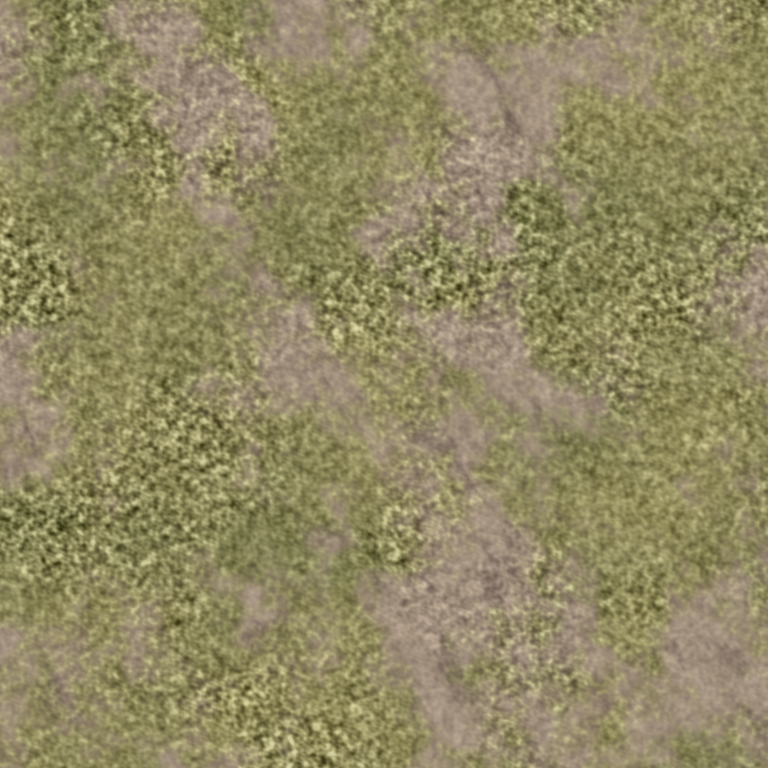
This texture is drawn by a WebGL 1 fragment shader. Its source:

```glsl
precision highp float;
uniform vec2 u_resolution;

#define GRAIN_SCALE 64.0
#define GRAIN_CONTRAST 0.22
#define SOIL_LEVEL 0.13
#define SOIL_EDGE 0.27
#define STREAK_ANGLE -1.0
#define STREAK_SCALE vec2(4.0, 8.5)

const vec3 MOSS = vec3(0.545, 0.525, 0.345);
const vec3 MOSS_DEEP = vec3(0.505, 0.50, 0.325);
const vec3 MOSS_DRY = vec3(0.58, 0.555, 0.365);
const vec3 SOIL = vec3(0.635, 0.565, 0.495);
const vec3 SOIL_DARK = vec3(0.53, 0.465, 0.41);
const vec3 LEAF_TIP = vec3(0.78, 0.77, 0.61);

vec2 gradientAt(vec2 cell) {
  vec3 h = fract(cell.xyx * vec3(0.1031, 0.1030, 0.0973));
  h += dot(h, h.yzx + 33.33);
  float angle = 6.2832 * fract((h.x + h.y) * h.z);
  return vec2(cos(angle), sin(angle));
}

// Gradient noise, roughly -0.7 to 0.7
float noise(vec2 p) {
  vec2 i = floor(p), f = p - i;
  vec2 w = f * f * f * (f * (f * 6.0 - 15.0) + 10.0);
  vec2 e = vec2(1.0, 0.0);
  float a = dot(gradientAt(i), f);
  float b = dot(gradientAt(i + e.xy), f - e.xy);
  float c = dot(gradientAt(i + e.yx), f - e.yx);
  float d = dot(gradientAt(i + e.xx), f - e.xx);
  return mix(mix(a, b, w.x), mix(c, d, w.x), w.y);
}

vec2 turn(vec2 p, float angle) {
  float c = cos(angle), s = sin(angle);
  return vec2(c * p.x + s * p.y, c * p.y - s * p.x);
}

float fbm(vec2 p) {
  float sum = 0.0, amp = 1.0;
  for (int i = 0; i < 4; i++) {
    sum += amp * noise(p);
    p = turn(p, 0.6) * 2.03 + 17.3;
    amp *= 0.5;
  }
  return sum;
}

// Short flecks: each layer is smaller and lies in another direction
float flecks(vec2 p) {
  float sum = 0.0, amp = 1.0, size = 1.0;
  for (int i = 0; i < 4; i++) {
    float k = float(i);
    vec2 q = turn(p, -0.7 + 1.15 * k) * size;
    sum += amp * noise(q * vec2(0.85, 1.2) + 37.0 * k);
    size *= 1.36;
    amp *= 0.9;
  }
  return sum;
}

void main() {
  vec2 uv = gl_FragCoord.xy / u_resolution.y;
  vec2 warped = uv + 0.04 * vec2(noise(uv * 9.0 + 3.0), noise(uv * 9.0 + 29.0));
  vec2 streak = turn(warped, STREAK_ANGLE) * STREAK_SCALE;

  float relief = flecks(uv * GRAIN_SCALE);

  // Bare soil: broad patches, slanted streaks and ragged edges
  float bare = 0.5 * fbm(streak + 5.0) + 0.75 * fbm(warped * 4.0 + 12.0);
  bare += 0.28 * noise(uv * 22.0) + 0.25 * noise(uv * 42.0 + 9.0) - 0.1 * relief;
  float soil = smoothstep(SOIL_LEVEL - SOIL_EDGE, SOIL_LEVEL + SOIL_EDGE, bare);

  // Slow colour shifts
  float hue = fbm(uv * 5.0 + 60.0);
  vec3 moss = mix(MOSS, MOSS_DEEP, smoothstep(0.0, 0.5, hue));
  moss = mix(moss, MOSS_DRY, smoothstep(0.0, 0.5, -hue));
  float stain = fbm(streak * 2.6 + 33.0);
  vec3 earth = mix(SOIL, SOIL_DARK, smoothstep(0.1, 0.55, stain));
  earth += 0.06 * noise(uv * 26.0 + 80.0);

  // Clumps carry stronger relief than flat turf and soil
  float clump = smoothstep(-0.3, 0.5, fbm(uv * 4.0 + 21.0));
  float contrast = GRAIN_CONTRAST * mix(0.65, 1.4, clump) * mix(1.0, 0.5, soil);
  vec3 color = mix(moss, earth, soil);
  color += relief * contrast * vec3(1.0, 0.98, 0.86);
  color += 0.07 * noise(uv * 20.0 + 50.0) * (1.0 - 0.5 * soil);

  // Pale leaf tips in the lush clumps
  float tip = smoothstep(0.5, 0.95, relief) * clump * (1.0 - soil);
  color = mix(color, LEAF_TIP, 0.6 * tip);

  gl_FragColor = vec4(clamp(color, 0.0, 1.0), 1.0);
}
```
